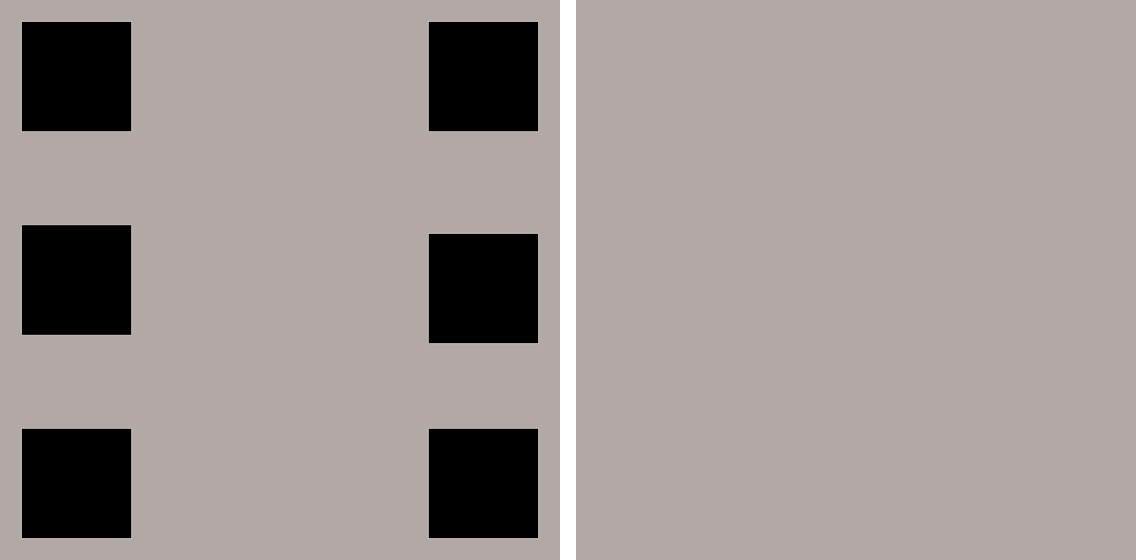
Left, the full canvas; right, a detail of the centre.
Reproduce this pattern procedurally as a WebGL 2 fragment shader.

```glsl
#version 300 es
precision highp float;
// Black squares in two columns of three on a plain warm grey ground.
// A loop places each square by its column and row; a box distance gives
// its smooth edge and thin pale rim. The middle right square sits lower.

uniform vec2 u_resolution;
out vec4 fragColor;

const int COLUMNS = 2;
const int ROWS = 3;
const float HALF_SIDE = 0.0977;
const float MARGIN = 0.1367;     // canvas edge to the outer square centres
const float ROW_DROP = 0.0152;   // downward shift of the middle right square
const float RIM_WIDTH = 0.0035;

const vec3 GROUND = vec3(0.698, 0.663, 0.655);
const vec3 RIM = vec3(0.765, 0.725, 0.718);
const vec3 INK = vec3(0.0);

// Signed distance to an axis-aligned square
float squareDistance(vec2 p, float halfSide) {
    vec2 d = abs(p) - halfSide;
    return length(max(d, 0.0)) + min(max(d.x, d.y), 0.0);
}

// Centre of the square in a given column and row
vec2 squareCentre(int column, int row) {
    vec2 cell = vec2(column, row) / vec2(COLUMNS - 1, ROWS - 1);
    vec2 centre = mix(vec2(MARGIN), vec2(1.0 - MARGIN), cell);
    bool lowered = column == 1 && row == 1;
    return centre - vec2(0.0, lowered ? ROW_DROP : 0.0);
}

// Distance to the nearest square of the grid
float gridDistance(vec2 p) {
    float nearest = 1.0;
    for (int column = 0; column < COLUMNS; column++) {
        for (int row = 0; row < ROWS; row++) {
            vec2 offset = p - squareCentre(column, row);
            nearest = min(nearest, squareDistance(offset, HALF_SIDE));
        }
    }
    return nearest;
}

void main() {
    vec2 uv = gl_FragCoord.xy / u_resolution;
    float edge = 0.5 / min(u_resolution.x, u_resolution.y);
    float d = gridDistance(uv);

    // Pale rim fading into the ground, then the black squares
    vec3 colour = mix(RIM, GROUND, smoothstep(0.0, RIM_WIDTH, d));
    colour = mix(INK, colour, smoothstep(-edge, edge, d));
    fragColor = vec4(colour, 1.0);
}
```
